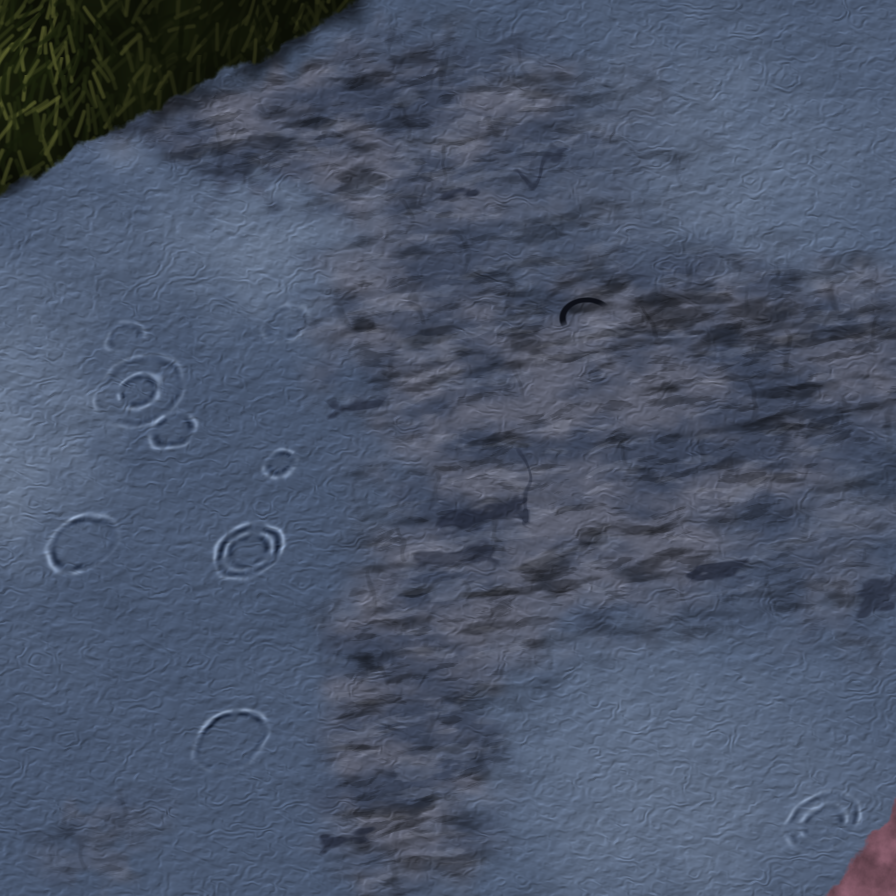
A three.js fragment shader for this texture:

```glsl
varying vec2 vUv;

float hash(vec2 p) {
  p = fract(p * vec2(123.34, 345.45));
  p += dot(p, p + 34.35);
  return fract(p.x * p.y);
}

float noise(vec2 p) {
  vec2 i = floor(p), f = fract(p);
  f = f * f * (3.0 - 2.0 * f);
  return mix(mix(hash(i), hash(i + vec2(1, 0)), f.x),
             mix(hash(i + vec2(0, 1)), hash(i + vec2(1, 1)), f.x), f.y);
}

float fbm(vec2 p) {
  float sum = 0.0, amp = 0.5;
  for (int i = 0; i < 4; i++) {
    sum += amp * noise(p);
    p = mat2(1.6, 1.2, -1.2, 1.6) * p + 7.3;
    amp *= 0.5;
  }
  return sum;
}

float blob(vec2 p, float x, float y, float w, float h) {
  p = (p - vec2(x, y)) / vec2(w, h);
  return exp(-dot(p, p));
}

float segment(vec2 p, vec2 a, vec2 b) {
  vec2 d = b - a;
  return length(p - a - d * clamp(dot(p - a, d) / dot(d, d), 0.0, 1.0));
}

// Slanted dark bar with ragged edges
float slab(vec2 p, float x, float y, float w, float h) {
  p -= vec2(x, y);
  p.y -= 0.15 * p.x;
  vec2 d = abs(p) - vec2(w, h);
  return smoothstep(0.004, -0.004, max(d.x, d.y) + 0.014 * (noise(p * vec2(70, 160) + x * 90.0) - 0.5));
}

// Tilted broken ring: bright crest with a dark trough inside
float ripple(vec2 p, float x, float y, float radius) {
  p = mat2(0.88, -0.47, 0.47, 0.88) * (p - vec2(x, y));
  p.y /= 0.7;
  float d = length(p) - radius + 0.006 * (noise(p * 60.0 + x * 50.0) - 0.5);
  float broken = 0.15 + 1.1 * smoothstep(0.25, 0.8, noise(normalize(p + 0.0001) * 2.5 + x * 60.0));
  return broken * (exp(-d * d * 1.2e5) - 0.6 * exp(-pow(d + 0.007, 2.0) * 9e4));
}

// Wavy contour relief of the wet surface
float relief(vec2 p) {
  float h = fbm(p * vec2(24, 34));
  return 0.4 * sin(h * 44.0) + 1.5 * noise(p * vec2(100, 150) + h * 5.0);
}

// Short slanted cracks, long across and thin upward
float streaks(vec2 p, float scale) {
  p.y -= 0.13 * p.x + 0.012 * noise(p * 22.0);
  return smoothstep(0.54, 0.68, fbm(p * vec2(1.0, 3.6) * scale));
}

vec3 grass(vec2 p) {
  vec3 col = vec3(0.06, 0.075, 0.03) * (0.6 + 0.8 * noise(p * 25.0));
  float sun = 0.75 + 0.8 * blob(p, 0.03, 0.92, 0.1, 0.13);
  for (int layer = 0; layer < 5; layer++) {
    vec2 q = p * 36.0 + float(layer) * vec2(3.7, 5.3);
    for (int k = 0; k < 9; k++) {
      vec2 cell = floor(q) + vec2(mod(float(k), 3.0), floor(float(k) / 3.0)) - 1.0;
      float r = hash(cell + float(layer) * 17.0);
      vec2 root = cell + vec2(r, hash(cell + 8.1));
      float lean = mix(0.0, 1.6, hash(cell + 3.7)) + 0.8 * noise(p * 9.0);
      float blade = smoothstep(0.14, 0.02, segment(q, root, root + vec2(cos(lean), sin(lean))));
      vec3 tint = mix(vec3(0.06, 0.08, 0.03), vec3(0.27, 0.28, 0.14), r * r);
      col = mix(col, tint * sun, blade * 0.7);
    }
  }
  return col;
}

void main() {
  vec2 p = vUv;
  vec2 q = p + 0.1 * (vec2(fbm(p * 9.0), fbm(p * 9.0 + 20.0)) - 0.47);
  q += 0.05 * (vec2(noise(p * 38.0), noise(p * 52.0)) - 0.5);

  // Reflected sky
  float sky = 0.85 * blob(q, 0.28, 0.73, 0.15, 0.08) + blob(q, 0.0, 0.53, 0.1, 0.14)
            + 0.7 * blob(q, 0.8, 0.82, 0.24, 0.14) + 0.8 * blob(q, 0.74, 0.12, 0.2, 0.17)
            + 0.3 * (fbm(p * 12.0) - 0.4);
  vec3 col = mix(vec3(0.285, 0.34, 0.435), vec3(0.41, 0.465, 0.555), clamp(sky, 0.0, 1.0));

  // Exposed paving
  float stone = 0.8 * blob(q, 0.28, 0.87, 0.2, 0.07) + 0.6 * blob(q, 0.58, 0.86, 0.25, 0.13)
              + 0.9 * blob(q, 0.83, 0.59, 0.28, 0.13) + 0.9 * blob(q, 0.62, 0.43, 0.2, 0.18)
              + 0.9 * blob(q, 0.45, 0.16, 0.1, 0.2) + 0.6 * blob(q, 0.45, 0.66, 0.12, 0.12)
              + 0.5 * blob(q, 0.95, 0.35, 0.12, 0.1) + 0.5 * blob(q, 0.1, 0.06, 0.15, 0.04);
  stone = smoothstep(0.2, 0.75, stone);
  vec3 slate = mix(vec3(0.22, 0.25, 0.325), vec3(0.38, 0.385, 0.44), smoothstep(0.25, 0.7, fbm(p * vec2(15, 26))));
  col = mix(col, slate, stone * 0.8);

  // Brick joints and streaks
  vec2 brick = vec2(p.x + 0.12 * p.y, p.y - 0.13 * p.x) / vec2(0.1, 0.052) + 0.5 * (fbm(p * 18.0) - 0.5);
  brick.x += 0.5 * mod(floor(brick.y), 2.0);
  vec2 gap = 0.5 - abs(fract(brick) - 0.5);
  float joint = max(smoothstep(0.13, 0.02, gap.y), 0.7 * smoothstep(0.05, 0.01, gap.x));
  col *= 1.0 - joint * (0.04 + 0.2 * stone) * smoothstep(0.3, 0.7, noise(p * 26.0));
  col *= 1.0 - streaks(p, 15.0) * (0.04 + 0.3 * stone);
  col *= 1.0 - streaks(p + 3.0, 32.0) * (0.04 + 0.2 * stone);
  col += 0.06 * stone * streaks(p + 7.0, 24.0);

  // Isolated dark stones and cracks
  float dark = slab(p, 0.537, 0.424, 0.047, 0.009) + 0.7 * slab(p, 0.507, 0.377, 0.045, 0.01)
             + slab(p, 0.803, 0.365, 0.032, 0.008) + 0.8 * slab(p, 0.98, 0.335, 0.02, 0.02)
             + 0.9 * slab(p, 0.4, 0.546, 0.03, 0.005) + slab(p, 0.387, 0.063, 0.025, 0.006)
             + slab(p, 0.5, 0.78, 0.03, 0.003);
  dark += 0.6 * smoothstep(0.006, 0.001, segment(q, vec2(0.583, 0.5), vec2(0.582, 0.43)));
  dark += 0.7 * smoothstep(0.005, 0.001, segment(q, vec2(0.56, 0.775), vec2(0.62, 0.815)));
  col = mix(col, vec3(0.13, 0.15, 0.21), clamp(dark, 0.0, 1.0) * 0.75);

  // Embossed surface
  float slope = relief(p + vec2(-0.0012, 0.0016)) - relief(p);
  col *= 1.0 + 0.19 * clamp(slope, -1.0, 1.0);

  // Raindrop rings
  float rings = ripple(p, 0.156, 0.564, 0.026) + 0.5 * ripple(p, 0.156, 0.564, 0.053)
              + ripple(p, 0.193, 0.52, 0.028) + ripple(p, 0.313, 0.482, 0.02)
              + 1.4 * ripple(p, 0.092, 0.393, 0.042) + 1.3 * ripple(p, 0.277, 0.385, 0.041)
              + ripple(p, 0.277, 0.385, 0.027) + 1.3 * ripple(p, 0.257, 0.173, 0.045)
              + ripple(p, 0.918, 0.082, 0.045) + ripple(p, 0.918, 0.082, 0.027)
              + 0.5 * ripple(p, 0.319, 0.639, 0.028) + 0.5 * ripple(p, 0.14, 0.624, 0.023);
  col += rings * vec3(0.15, 0.16, 0.17);
  vec2 drop = p - vec2(0.655, 0.645);
  float arc = smoothstep(0.005, 0.002, abs(length(drop / vec2(1, 0.75)) - 0.027));
  col = mix(col, vec3(0.05, 0.06, 0.09), arc * smoothstep(0.0, 0.012, drop.y - 0.5 * drop.x));

  // Pink corner
  float corner = p.x - 0.92 - 0.8 * p.y + 0.03 * (fbm(p * 45.0) - 0.5);
  col = mix(col, vec3(0.46, 0.32, 0.37) * (0.7 + 0.6 * fbm(p * 70.0)), smoothstep(-0.003, 0.004, corner));

  // Grass bank and its shadow
  float bank = p.y - 0.785 - 0.53 * p.x + 0.03 * (fbm(p * 45.0) - 0.5);
  col += 0.12 * blob(p, 0.135, 0.83, 0.025, 0.02);
  col *= 1.0 - 0.6 * smoothstep(-0.04, 0.0, bank) * smoothstep(0.35, 0.65, noise(p * 16.0));
  if (bank > -0.005) col = mix(col, grass(p), smoothstep(-0.004, 0.004, bank));

  gl_FragColor = vec4(col, 1.0);
}
```
